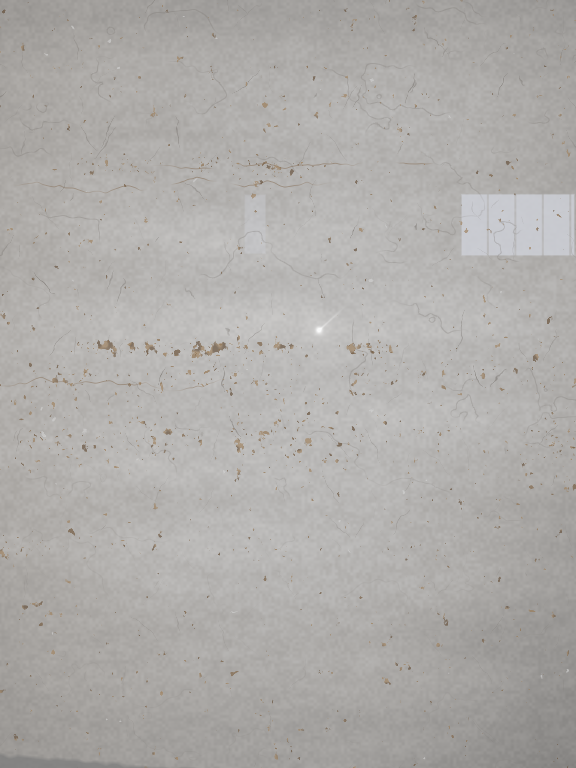
A Shadertoy shader for this texture:

```glsl
// A polished pale limestone slab: softly lit, banded stone with fine cracks,
// wavy veins, rust pits gathered in horizontal seams, and window reflections.
// Layers are composed from value noise, jittered cells and distance functions.

#define PEAK_LIGHT 0.742
#define FALLOFF vec2(0.21, 0.22)
#define BAND_CONTRAST 0.075
#define GRAIN_CONTRAST 0.04
#define FINE_CONTRAST 0.04
#define OCHRE vec3(0.63, 0.52, 0.39)
#define UMBER vec3(0.41, 0.33, 0.25)
#define CRACK_COLOR vec3(0.45, 0.43, 0.41)
#define VEIN_COLOR vec3(0.55, 0.47, 0.39)
#define REFLECTION vec3(0.81, 0.82, 0.85)
#define CRACK_CELL 0.085
#define GLINT_POS vec2(0.554, 0.76)

float hash(vec2 p) {
  vec3 q = fract(p.xyx * 0.1031);
  q += dot(q, q.yzx + 33.33);
  return fract((q.x + q.y) * q.z);
}

vec2 hash2(vec2 p) { return vec2(hash(p), hash(p + 57.3)); }

float noise(vec2 p) {
  vec2 i = floor(p), f = fract(p);
  f *= f * (3.0 - 2.0 * f);
  return mix(mix(hash(i), hash(i + vec2(1, 0)), f.x),
             mix(hash(i + vec2(0, 1)), hash(i + vec2(1, 1)), f.x), f.y);
}

float fbm(vec2 p) {
  float sum = 0.0, amp = 0.533;
  for (int i = 0; i < 4; i++) {
    sum += amp * noise(p);
    p = p * 2.03 + 17.7;
    amp *= 0.5;
  }
  return sum;
}

// Centred offset that bends coordinates
vec2 bend(vec2 p) { return vec2(fbm(p), fbm(p + 40.0)) - 0.5; }

// Antialiased coverage of a shape from its signed distance
float cover(float d, float px) { return clamp(0.5 - d / px, 0.0, 1.0); }

// Soft-ended interval
float span(float x, float a, float b) {
  return smoothstep(a - 0.05, a + 0.05, x) * smoothstep(b + 0.05, b - 0.05, x);
}

// Soft horizontal seam of height h around y
float seam(vec2 p, float y, float h, float a, float b) {
  float t = (p.y - y) / h;
  return exp(-t * t) * span(p.x, a, b);
}

float rustDensity(vec2 p) {
  float d = 0.75 * seam(p, 0.728, 0.012, 0.14, 0.68) + 0.3 * seam(p, 0.68, 0.03, 0.05, 0.98);
  d += 0.5 * seam(p, 0.56, 0.045, 0.76, 1.1) + 0.28 * seam(p, 0.57, 0.05, 0.05, 0.65);
  d += 0.45 * seam(p, 1.045, 0.012, 0.15, 0.6) + 0.3 * seam(p, 0.385, 0.01, 0.0, 0.8);
  return 0.025 + d * smoothstep(0.2, 0.65, noise(p * 16.0 + 3.0));
}

// Ragged pits, one per cell at most: coverage and random tone
vec2 specks(vec2 p, float cell, float seed, float density, float px) {
  vec2 q = p / cell + seed, id = floor(q), rnd = hash2(id + seed);
  vec2 f = q - id - 0.32 - 0.36 * rnd;
  f *= mix(vec2(1.0, 1.5), vec2(1.5, 1.0), rnd.y);
  float r = mix(0.06, 0.22, rnd.x * rnd.x) * (0.3 + 1.2 * noise(q * 7.0));
  return vec2(cover((length(f) - r) * cell, px) * step(hash(id + 91.0), density), rnd.y);
}

// Short bent cracks in jittered cells, mostly upright
float cracks(vec2 p, float seed, float px) {
  vec2 q = (p + 0.028 * bend(p * 26.0)) / CRACK_CELL + seed;
  float sum = 0.0;
  for (int k = 0; k < 9; k++) {
    vec2 id = floor(q) + vec2(k % 3, k / 3) - 1.0, rnd = hash2(id + seed);
    float angle = 1.57 + (rnd.x - 0.5) * 1.9;
    vec2 dir = vec2(cos(angle), sin(angle)), f = (q - id - rnd) * CRACK_CELL;
    float len = mix(0.005, 0.034, hash(id + 7.0));
    float along = clamp(dot(f, dir), -len, len);
    float d = length(f - dir * along) - 0.0008 * (1.0 - abs(along) / len);
    sum = max(sum, cover(d, px) * step(0.45, hash(id + 23.0)) * mix(0.15, 0.9, rnd.y * rnd.y));
  }
  return sum;
}

// Long wavy vein that fades in and out
float vein(vec2 p, float y, float a, float b, float px) {
  float path = y + 0.06 * (fbm(vec2(p.x * 12.0, y * 37.0)) - 0.5);
  return cover(abs(p.y - path) - 0.0008, px) * span(p.x, a, b) * smoothstep(0.2, 0.6, noise(p * 18.0 + y));
}

float box(vec2 p, vec2 center, vec2 halfSize) {
  vec2 d = abs(p - center) - halfSize;
  return cover(max(d.x, d.y), 0.003);
}

void mainImage(out vec4 fragColor, in vec2 fragCoord) {
  float px = 1.0 / iResolution.x;
  vec2 p = fragCoord * px, off = p - vec2(0.5, 0.7);

  // Lit stone body, warmer where dim
  float light = PEAK_LIGHT - dot(FALLOFF, off * off);
  light -= 0.06 * smoothstep(0.6, 1.0, p.x) * smoothstep(0.75, 0.0, p.y);
  light += BAND_CONTRAST * (fbm(p * vec2(2.5, 13.0) + 5.0) - 0.5);
  light += GRAIN_CONTRAST * (fbm(p * vec2(35.0, 60.0)) - 0.5);
  light += FINE_CONTRAST * (noise(p * 190.0) - 0.5);
  float warm = 0.5 + 0.6 * smoothstep(0.74, 0.66, light) + 0.4 * smoothstep(0.5, 0.0, p.x);
  vec3 col = light * (1.0 - warm * vec3(0.0, 0.012, 0.026));

  // Window reflections with mullions
  float bars = abs(fract((p.x - 0.847) / 0.0477 + 0.5) - 0.5) * 0.0477;
  float panes = box(p, vec2(0.899, 0.943), vec2(0.098, 0.053)) * mix(0.45, 1.0, smoothstep(0.0005, 0.003, bars));
  float strip = box(p, vec2(0.443, 0.944), vec2(0.018, 0.051));
  col = mix(col, REFLECTION, 0.8 * panes + 0.35 * strip);

  // Veins, noise-contour cracks and short cracks
  float veins = vein(p, 1.012, 0.0, 0.54, px) + vein(p, 0.673, 0.0, 0.36, px) + vein(p, 1.05, 0.3, 0.82, px);
  col = mix(col, VEIN_COLOR, min(0.65 * veins, 1.0));
  float field = fbm(p * vec2(9.0, 11.0) + 11.0);
  float contour = abs(field - 0.5) / max(fwidth(field), 0.0001) * px;
  float hair = cover(contour - 0.0006, px) * smoothstep(0.5, 0.75, noise(p * 16.0 + 31.0));
  float lines = max(0.4 * hair, max(cracks(p, 3.0, px), 0.7 * cracks(p, 41.0, px)));
  col = mix(col, CRACK_COLOR, mix(0.3, 0.8, smoothstep(0.35, 0.7, p.y)) * lines);

  // Ragged rust flakes, pits and pale chips
  float density = rustDensity(p);
  float flake = smoothstep(0.0, 0.07, fbm(p * vec2(75.0, 60.0) + 9.0) - 0.79 + 0.28 * density);
  col = mix(col, mix(OCHRE, UMBER, smoothstep(0.35, 0.8, noise(p * 110.0))), 0.7 * flake);
  vec2 bent = p + 0.03 * bend(p * 25.0);
  for (float cell = 0.026; cell > 0.009; cell *= 0.62) {
    vec2 s = specks(bent, cell, 13.0, density, px);
    col = mix(col, mix(OCHRE, UMBER, s.y), 0.75 * s.x);
  }
  col = mix(col, vec3(0.83), 0.6 * specks(bent, 0.022, 71.0, 0.012, px).x);

  // Lamp glint with a diagonal flare
  vec2 g = p - GLINT_POS;
  float along = dot(g, vec2(0.74, 0.67)), across = dot(g, vec2(-0.67, 0.74)), r2 = dot(g, g);
  float flare = exp(-across * across * 3e5) * smoothstep(0.075, 0.0, along) * step(0.0, along);
  col = mix(col, vec3(0.98), min(exp(-r2 * 3e4) + 0.18 * exp(-r2 * 2e3) + 0.35 * flare, 1.0));

  // Dark lower left edge
  float edge = p.y - 0.019 + 0.076 * p.x - 0.006 * noise(p * 60.0);
  col = mix(col, vec3(0.48), 0.7 * cover(edge, 0.006));

  fragColor = vec4(col, 1.0);
}
```
